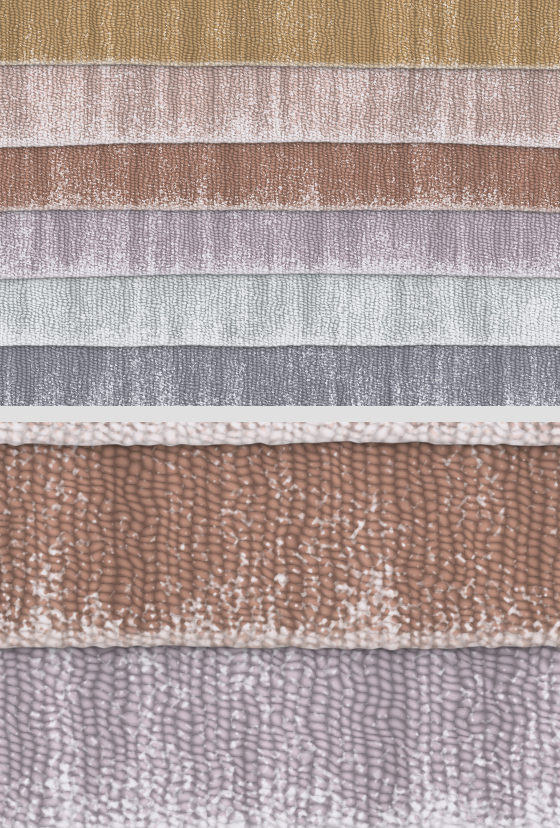
Top: the whole. Bottom: its middle third, enlarged.
Reproduce this texture procedurally as a Shadertoy shader.

```glsl
const int BANDS = 6;

// Lower edge of each cloth: height, bow at the centre, tilt
const vec3 EDGES[7] = vec3[7](
    vec3(-0.035, 0.0, 0.0), vec3(0.146, 0.002, 0.001),
    vec3(0.313, 0.012, 0.005), vec3(0.479, 0.003, -0.002),
    vec3(0.636, 0.014, 0.002), vec3(0.836, 0.000, -0.011),
    vec3(1.100, 0.0, 0.0));

const vec3 DYES[BANDS] = vec3[BANDS](
    vec3(0.53, 0.53, 0.57), vec3(0.72, 0.74, 0.745),
    vec3(0.66, 0.61, 0.65), vec3(0.60, 0.455, 0.40),
    vec3(0.72, 0.62, 0.595), vec3(0.66, 0.54, 0.39));

// Overall wear, and how far it climbs from the fold
const vec2 WEAR[BANDS] = vec2[BANDS](
    vec2(0.38, 0.030), vec2(0.45, 0.035), vec2(0.38, 0.045),
    vec2(0.31, 0.032), vec2(0.38, 0.050), vec2(0.27, 0.014));

const vec3 SHEEN = vec3(0.95, 0.95, 0.97);
const vec2 THREADS = vec2(91.0, 130.0);

float hash(vec2 p) {
    vec3 q = fract(p.xyx * vec3(0.1031, 0.1030, 0.0973));
    q += dot(q, q.yzx + 33.33);
    return fract((q.x + q.y) * q.z);
}

float noise(vec2 p) {
    vec2 cell = floor(p), f = fract(p);
    f *= f * (3.0 - 2.0 * f);
    float low = mix(hash(cell), hash(cell + vec2(1, 0)), f.x);
    float high = mix(hash(cell + vec2(0, 1)), hash(cell + vec2(1, 1)), f.x);
    return mix(low, high, f.y);
}

float fbm(vec2 p) {
    float sum = 0.0, gain = 0.5;
    for (int i = 0; i < 4; i++) {
        sum += gain * noise(p);
        p = p * 2.03 + 17.3;
        gain *= 0.5;
    }
    return sum / 0.9375;
}

float edgeHeight(vec3 edge, float u, float seed) {
    float c = 2.0 * u - 1.0;
    float ripple = 0.005 * (noise(vec2(u * 9.0, seed)) - 0.5);
    return edge.x + edge.y * (1.0 - c * c) + 0.5 * edge.z * c + ripple;
}

// Slanted oval loops in staggered, uneven vertical ribs
float stitch(vec2 p, float seed) {
    vec2 g = p * THREADS;
    g += 0.9 * vec2(noise(p * 45.0 + seed), noise(p * 65.0 - seed + 90.0));
    float column = floor(g.x);
    g.y += 0.5 * mod(column, 2.0) + 0.5 * hash(vec2(column + 40.0, seed));
    vec2 f = fract(g) - 0.5;
    f.y += 0.4 * f.x;
    return 1.0 - smoothstep(0.10, 0.68, length(f));
}

// Fine crumbs of light on a turned grid, in two sizes
float glints(vec2 p) {
    vec2 turned = mat2(0.8, 0.6, -0.6, 0.8) * p + 40.0;
    return 0.65 * noise(turned * 270.0) + 0.35 * noise(turned.yx * 410.0);
}

vec3 cloth(vec2 p, vec3 dye, vec2 wear, float above, float below, float seed) {
    vec2 q = p + vec2(seed * 3.7, seed * 5.3) + 10.0;
    float loopShape = stitch(q, seed);

    // Vertical streaks and broad faded patches
    float streak = noise(q * vec2(48.0, 3.5));
    float fine = noise(q * vec2(105.0, 9.0));
    float patches = fbm(q * vec2(7.0, 9.0));
    vec3 color = dye * mix(0.78, 1.21, loopShape);
    color *= 0.89 + 0.14 * streak + 0.08 * fine;

    // Bright broken pile, densest near the fold
    float fold = exp(-max(above, 0.0) / wear.y);
    float worn = wear.x + 0.38 * (patches - 0.5) + 0.22 * (streak - 0.5)
               + 0.12 * (fine - 0.5) + 0.36 * fold;
    float speck = smoothstep(-0.06, 0.34, worn + glints(q) - 0.96);
    vec3 bright = mix(dye, SHEEN, 0.88);
    color = mix(color, bright, speck * (0.60 + 0.40 * loopShape));
    color = mix(color, bright, 0.22 * smoothstep(0.35, 0.90, worn));

    // Pale rolled lip
    float lip = 1.0 - smoothstep(0.006, 0.017, above);
    vec3 lipColor = mix(dye, SHEEN, 0.62) * (0.87 + 0.20 * loopShape);
    color = mix(color, lipColor, 0.55 * lip);
    color *= 0.86 + 0.14 * smoothstep(-0.001, 0.005, above);

    // Shadow cast by the cloth above
    float contact = exp(-max(below, 0.0) / 0.0033);
    float soft = exp(-max(below, 0.0) / 0.016);
    return color * (1.0 - 0.42 * contact) * (1.0 - 0.09 * soft);
}

void mainImage(out vec4 fragColor, in vec2 fragCoord) {
    vec2 p = fragCoord / iResolution.y;
    float u = fragCoord.x / iResolution.x;
    float pixel = 1.0 / iResolution.y;
    float nap = 0.0025 * (noise(p * vec2(110.0, 60.0)) - 0.5);
    vec3 color = vec3(0.0);

    // Stack the cloths from the bottom up
    for (int i = 0; i < BANDS; i++) {
        float seed = float(i);
        float above = p.y - edgeHeight(EDGES[i], u, seed) + nap;
        float below = edgeHeight(EDGES[i + 1], u, seed + 1.0) - p.y - nap;
        vec3 layer = cloth(p, DYES[i], WEAR[i], above, below, seed);
        color = mix(color, layer, smoothstep(-pixel, pixel, above));
    }
    fragColor = vec4(clamp(color, 0.0, 1.0), 1.0);
}
```
